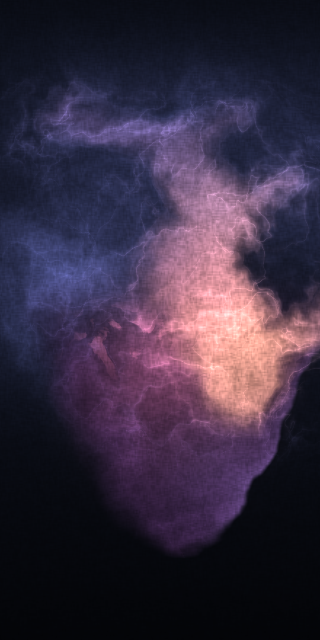
Write a Shadertoy shader that draws this background.

```glsl
// Glowing violet and peach smoke rising from a dark, rounded plum body.
#define WARP 0.12
#define EDGE_SOFTNESS 0.075
#define FILAMENT_GAIN 0.24
#define RIM_GAIN 0.12
#define GRAIN 0.17
#define NIGHT vec3(0.046, 0.058, 0.098)
#define MIST vec3(0.20, 0.21, 0.36)
#define PLUM vec3(0.185, 0.110, 0.230)
#define VIOLET vec3(0.38, 0.32, 0.52)
#define MAUVE vec3(0.70, 0.52, 0.65)
#define ROSE vec3(0.69, 0.35, 0.42)
#define PEACH vec3(0.98, 0.67, 0.60)

float hash(vec2 p) {
    return fract(sin(dot(p, vec2(127.1, 311.7))) * 43758.5453);
}

float noise(vec2 p) {
    vec2 i = floor(p), f = fract(p);
    f = f * f * (3.0 - 2.0 * f);
    return mix(mix(hash(i), hash(i + vec2(1, 0)), f.x),
               mix(hash(i + vec2(0, 1)), hash(i + vec2(1, 1)), f.x), f.y);
}

float fbm(vec2 p) {
    float sum = 0.0, amp = 0.5;
    for (int i = 0; i < 5; i++) {
        sum += amp * noise(p);
        p = mat2(1.6, 1.2, -1.2, 1.6) * p + 7.3;
        amp *= 0.5;
    }
    return sum;
}

// Soft elliptical falloff
float glow(vec2 p, vec2 centre, vec2 radius) {
    vec2 q = (p - centre) / radius;
    return exp(-dot(q, q));
}

// Distance to a segment whose radius runs from ra to rb
float limb(vec2 p, vec2 a, vec2 b, float ra, float rb) {
    vec2 ab = b - a;
    float t = clamp(dot(p - a, ab) / dot(ab, ab), 0.0, 1.0);
    return length(p - a - ab * t) - mix(ra, rb, t);
}

float smin(float a, float b) {
    float h = max(0.05 - abs(a - b), 0.0) / 0.05;
    return min(a, b) - h * h * 0.0125;
}

float plume(vec2 p) {
    float d = limb(p, vec2(0.74, 0.84), vec2(0.57, 1.15), 0.195, 0.16);
    d = smin(d, limb(p, vec2(0.58, 1.17), vec2(0.72, 1.33), 0.15, 0.12));
    d = smin(d, limb(p, vec2(0.66, 1.33), vec2(0.56, 1.49), 0.13, 0.10));
    d = smin(d, limb(p, vec2(0.55, 1.53), vec2(0.20, 1.67), 0.09, 0.08));
    d = smin(d, limb(p, vec2(0.56, 1.51), vec2(0.74, 1.60), 0.07, 0.05));
    d = smin(d, limb(p, vec2(0.74, 1.33), vec2(0.88, 1.42), 0.10, 0.05));
    return smin(d, limb(p, vec2(0.80, 0.92), vec2(1.04, 1.06), 0.11, 0.10));
}

// Thin bright creases along the level lines of warped noise
float filaments(vec2 p) {
    float sum = 0.0;
    for (int i = 0; i < 5; i++) {
        float k = float(i);
        vec2 r = p * (2.6 + 0.9 * k) + 13.7 * k;
        float n = fbm(r);
        float fade = smoothstep(0.20, 0.70, noise(r * 1.4 + 5.0));
        sum += fade * (exp(-abs(n - 0.48) * 85.0) + 0.25 * exp(-abs(n - 0.45) * 30.0));
    }
    return sum;
}

void mainImage(out vec4 fragColor, in vec2 fragCoord) {
    // Width spans 0..1 and height spans 0..2
    vec2 p = fragCoord / iResolution.xy * vec2(1.0, 2.0);
    vec2 swirl = vec2(fbm(p * 4.0), fbm(p * 4.0 + 31.0)) - 0.48;
    vec2 q = p + WARP * swirl + 0.06 * (vec2(fbm(p * 12.0 + swirl * 5.0), fbm(p * 12.0 + 9.0)) - 0.48);
    float cloud = fbm(q * 5.0 + swirl * 3.0);
    float threads = filaments(p + 0.22 * swirl);

    // Night sky and blue mist
    vec3 col = NIGHT * mix(0.45, 1.1, smoothstep(0.1, 1.1, p.y));
    float haze = glow(q, vec2(0.22, 1.10), vec2(0.26, 0.25))
               + 0.60 * glow(q, vec2(0.42, 1.62), vec2(0.36, 0.20))
               + 0.60 * glow(q, vec2(0.92, 1.42), vec2(0.21, 0.31))
               + 0.35 * glow(q, vec2(0.42, 1.36), vec2(0.22, 0.22));
    col += MIST * haze * (0.2 + 1.35 * cloud);

    // Rounded body, tapering to its base
    float side = p.x - 0.57 + 0.16 * swirl.x;
    float height = p.y - 0.245 + 0.10 * swirl.y;
    float inside = sqrt(max(height, 0.0)) * (side > 0.0 ? 0.50 : 0.60) - abs(side);
    float rightSide = smoothstep(-0.15, 0.20, side);
    float body = smoothstep(0.0, mix(0.18, 0.022, rightSide), inside);
    body *= 1.0 - smoothstep(0.80, 1.18, p.y);
    col = mix(col, PLUM * (0.50 + 1.0 * cloud), body * 0.92);
    col += VIOLET * body * (0.45 * exp(-abs(inside) * 28.0) * rightSide
         + 0.24 * glow(p, vec2(0.72, 0.54), vec2(0.20, 0.17)));

    // Embers spreading left of the core
    col += ROSE * glow(q, vec2(0.57, 0.88), vec2(0.22, 0.23)) * (0.2 + 0.65 * cloud);
    float ember = glow(p, vec2(0.41, 0.94), vec2(0.15, 0.08));
    col += ROSE * ember * smoothstep(0.50, 0.66, fbm(p * 21.0 + swirl * 6.0)) * 0.5;

    // Smoke, warming from violet through mauve to the peach core
    float d = plume(q) + 0.10 * (0.48 - cloud);
    float softness = EDGE_SOFTNESS + 0.18 * glow(p, vec2(0.50, 0.82), vec2(0.16, 0.28));
    float density = 1.0 - smoothstep(-softness, 0.015, d);
    float heat = glow(q, vec2(0.77, 0.90), vec2(0.25, 0.28));
    vec3 smoke = mix(VIOLET, MAUVE, glow(q, vec2(0.72, 1.25), vec2(0.28, 0.25)));
    smoke = mix(smoke, ROSE * 1.15, 0.72 * glow(q, vec2(0.66, 0.92), vec2(0.38, 0.27)));
    smoke = mix(smoke, PEACH, heat);
    float thin = 1.0 - 0.42 * smoothstep(1.42, 1.68, p.y);
    col = mix(col, smoke * (0.60 + 0.80 * cloud), density * thin);

    // Lit rims and drifting filaments
    float halo = exp(-max(d, 0.0) * 7.0) * smoothstep(0.45, 0.75, p.y);
    float wisps = max(halo, 0.6 * haze) * (1.0 - smoothstep(1.60, 1.85, p.y));
    vec3 light = mix(MIST * 1.6, smoke, halo);
    col += light * (threads * FILAMENT_GAIN * wisps + RIM_GAIN * halo * exp(-abs(d) * 90.0));
    col += PLUM * threads * body * 0.12;

    // Woven grain and darkened borders
    float weave = noise(p * vec2(220.0, 75.0)) + noise(p * vec2(75.0, 220.0)) - 1.0;
    col *= 1.0 + GRAIN * weave;
    col *= 1.0 - 0.30 * smoothstep(0.75, 1.05, abs(p.y - 1.0));
    fragColor = vec4(clamp(col, 0.0, 1.0), 1.0);
}
```
